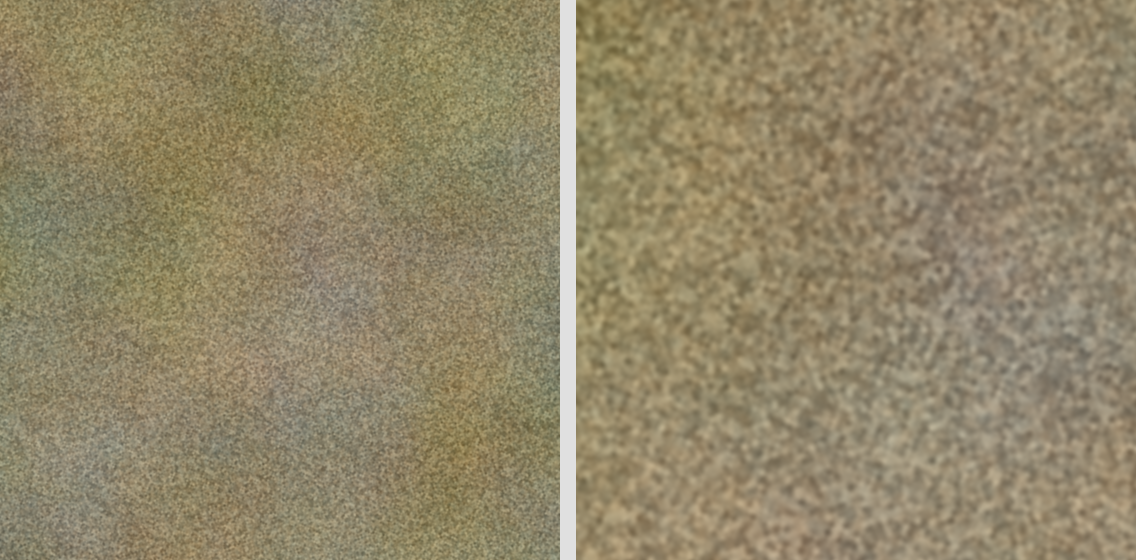
Left, the full canvas; right, a detail of the centre.
Write a Shadertoy shader that draws this texture.

```glsl
// Integer hash of a lattice cell, 0 to 1
float hash(vec2 cell, uint seed) {
    uvec2 q = uvec2(ivec2(cell));
    uint h = q.x * 1597334677U ^ q.y * 3812015801U ^ seed * 2798796415U;
    h = (h ^ (h >> 15)) * 2246822519U;
    h = (h ^ (h >> 13)) * 3266489917U;
    return float(h ^ (h >> 16)) / 4294967295.0;
}

float valueNoise(vec2 p, uint seed) {
    vec2 cell = floor(p);
    vec2 f = fract(p);
    vec2 w = f * f * (3.0 - 2.0 * f);
    float low = mix(hash(cell, seed), hash(cell + vec2(1, 0), seed), w.x);
    float high = mix(hash(cell + vec2(0, 1), seed), hash(cell + vec2(1, 1), seed), w.x);
    return mix(low, high, w.y);
}

vec2 rotate(vec2 p, float angle) {
    float c = cos(angle), s = sin(angle);
    return vec2(c * p.x - s * p.y, s * p.x + c * p.y);
}

// Soft cloudy patches, centred on zero
float clouds(vec2 p, uint seed) {
    float sum = 0.0, amplitude = 0.5;
    for (uint i = 0U; i < 5U; i++) {
        sum += amplitude * (valueNoise(p, seed + i) - 0.5);
        p = rotate(p, 0.65) * 2.03 + 7.3;
        amplitude *= 0.53;
    }
    return sum;
}

// Fine speckle from two turned lattices, centred on zero
float grain(vec2 uv, float cells, uint seed) {
    float coarse = valueNoise(rotate(uv, 0.48) * cells, seed) - 0.5;
    float fine = valueNoise(rotate(uv, 1.17) * cells * 1.2, seed + 1U) - 0.5;
    return 0.57 * coarse + 0.43 * fine;
}

void mainImage(out vec4 fragColor, in vec2 fragCoord) {
    vec2 uv = fragCoord / iResolution.y;

    const vec3 khaki = vec3(0.544, 0.512, 0.394);
    const vec3 ochreShift = vec3(0.09, -0.02, -0.21);
    const vec3 mossShift = vec3(-0.07, 0.05, 0.0);
    const vec3 lightTone = vec3(1.0, 0.98, 0.88);
    const float grainCells = 225.0;

    // Broad stains in hue and brightness
    vec3 color = khaki;
    color += ochreShift * clouds(uv * 4.0 + 3.7, 11U);
    color += mossShift * clouds(uv * 3.5 + 9.1, 31U);
    color += lightTone * 0.15 * clouds(uv * 4.5 + 5.2, 51U);

    // Sandy speckle with a trace of colour
    color += lightTone * 0.31 * grain(uv, grainCells, 71U);
    color += vec3(0.5, -0.1, -0.5) * 0.07 * grain(uv, grainCells * 0.6, 91U);

    fragColor = vec4(clamp(color, 0.0, 1.0), 1.0);
}
```
